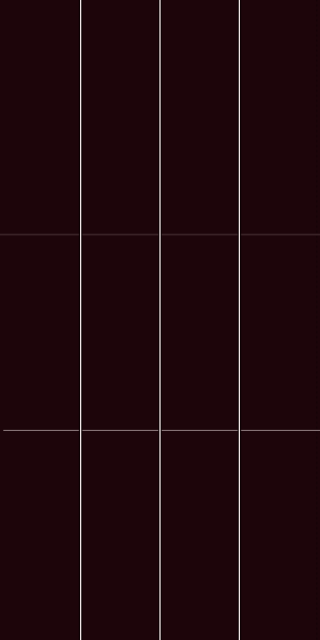
This pattern is drawn by a WebGL 2 fragment shader. Its source:

```glsl
#version 300 es
precision highp float;
// Dark maroon panels in a four by three grid, split by thin pale lines.
// Three bright verticals repeat by a loop; two dimmer horizontals cross below them.
// Each line is the exact overlap of a pixel with a band, so edges stay smooth.

uniform vec2 u_resolution;
out vec4 fragColor;

// Share of a pixel covered by a band of the given width, at signed distance d.
float bandCoverage(float d, float width, float pixel) {
    float high = min(d + 0.5 * pixel, 0.5 * width);
    float low = max(d - 0.5 * pixel, -0.5 * width);
    return clamp((high - low) / pixel, 0.0, 1.0);
}

void main() {
    // Canvas width is one unit
    float pixel = 1.0 / u_resolution.x;
    vec2 p = gl_FragCoord.xy * pixel;
    float height = u_resolution.y * pixel;

    vec3 maroon = vec3(0.112, 0.02, 0.04);
    vec3 shadow = vec3(0.04, 0.0, 0.005);
    vec3 paleLine = vec3(0.95, 0.91, 0.91);
    vec3 color = maroon;

    // Faint dotted wear along the right edge
    float dots = 0.5 + 0.5 * sin(p.y * 400.0);
    color = mix(color, shadow, 0.4 * dots * bandCoverage(p.x - 0.99, 0.004, pixel));

    // Faint upper horizontal, full width
    float upper = bandCoverage(p.y - 0.6335 * height, 0.0055, pixel);
    color = mix(color, vec3(0.22, 0.13, 0.145), upper);

    // Thinner, brighter lower horizontal, starting just inside the left edge
    float lower = bandCoverage(p.y - 0.3275 * height, 0.0032, pixel);
    lower *= clamp((p.x - 0.0104) / pixel + 0.5, 0.0, 1.0);
    color = mix(color, vec3(0.56, 0.49, 0.50), lower);

    // Verticals, each with a narrow dark fringe on both sides
    for (int i = -1; i <= 1; i++) {
        float d = p.x - (0.5 + 0.248 * float(i));
        color = mix(color, shadow, 0.85 * bandCoverage(d, 0.0115, pixel));
        color = mix(color, paleLine, bandCoverage(d, 0.004, pixel));
    }

    fragColor = vec4(color, 1.0);
}
```
